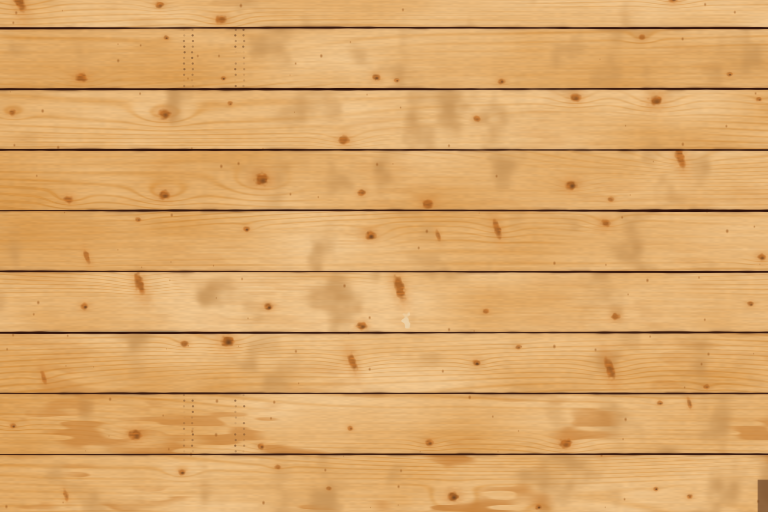
Give the GLSL for this texture, as a Shadertoy shader.

```glsl
const vec3 LIGHT = vec3(0.92, 0.74, 0.51);
const vec3 HONEY = vec3(0.85, 0.615, 0.335);
const vec3 SMUDGE = vec3(0.75, 0.55, 0.32);
const vec3 RUST = vec3(0.71, 0.41, 0.15);
const vec3 BROWN = vec3(0.41, 0.26, 0.15);
const vec3 GAP = vec3(0.17, 0.06, 0.03);

float hash(vec2 p) {
    return fract(sin(dot(p, vec2(127.1, 311.7))) * 43758.5453);
}

float noise(vec2 p) {
    vec2 i = floor(p), f = fract(p);
    f = f * f * (3.0 - 2.0 * f);
    return mix(mix(hash(i), hash(i + vec2(1, 0)), f.x),
               mix(hash(i + vec2(0, 1)), hash(i + vec2(1, 1)), f.x), f.y);
}

float fbm(vec2 p) {
    return 0.55 * noise(p) + 0.3 * noise(p * 2.1 + 7.3) + 0.15 * noise(p * 4.3 + 3.1);
}

void mainImage(out vec4 fragColor, in vec2 fragCoord) {
    vec2 p = fragCoord / iResolution.y;
    float px = 1.0 / iResolution.y;
    float width = iResolution.x / iResolution.y;

    // Planks, numbered upward from the lowest full one
    float pitch = 0.1189;
    float row = (p.y - 0.113) / pitch;
    float id = floor(row), f = row - id;
    vec2 q = vec2(p.x, f * pitch);
    vec2 seed = vec2(id * 17.3, id * 5.7);

    // Knots: gather their colour masks and the bump that bends the grain
    float bump = 0.0, halo = 0.0, body = 0.0, core = 0.0;
    for (int i = 0; i < 8; i++) {
        vec2 k = vec2(float(i) + 3.0, id + 11.0);
        float size = hash(k + 40.0);
        float flame = step(0.85, hash(k + 70.0));
        float r = mix(0.004, 0.0125, size * size) * (1.0 + 0.25 * flame);
        vec2 c = vec2((float(i) + hash(k)) / 8.0 * width,
                      pitch * mix(0.1, 0.9, hash(k + 20.0)));
        vec2 d = q - c;
        d.x += flame * 0.25 * d.y;
        vec2 e = d / (r * mix(vec2(1.1, 0.9), vec2(0.8, 1.9), flame));
        float l = length(e) + 0.5 * (noise(q * 170.0 + k) - 0.5);
        bump += size * exp(-dot(d / vec2(2.2, 1.0), d / vec2(2.2, 1.0)) / (r * r * 6.0));
        halo = max(halo, exp(-0.3 * l * l) * mix(0.5, 1.0, size));
        body = max(body, (1.0 - smoothstep(0.5, 1.15 + px / r, l)) * mix(0.6, 0.95, size));
        core = max(core, (1.0 - smoothstep(0.0, 0.75, length(e + vec2(-0.2, 0.25))))
                         * (1.0 - 0.7 * flame) * hash(k + 90.0));
    }

    // Wood: broad tone, growth rings and fine fibres
    float tone = fbm(p * vec2(3.5, 9.0) + seed);
    float drift = noise(p * vec2(1.7, 2.5) + 4.0);
    float fibre = noise(vec2(p.x * 9.0, p.y * 300.0) + seed);
    float pores = noise(vec2(p.x * 90.0, p.y * 340.0));
    float bend = noise(vec2(p.x * 1.3, f * 1.4) + seed);
    float ring = pow(0.5 + 0.5 * sin(58.0 * (f + 0.9 * bend) + 13.0 * bump + 2.0 * tone), 4.0);
    float ringFade = smoothstep(0.35, 0.75, noise(vec2(p.x * 2.2, f * 2.0) + seed + 31.0));
    float shade = 0.62 + 1.5 * (tone - 0.5) + 0.6 * (drift - 0.5) + 0.3 * (fibre - 0.5)
                + 0.5 * (hash(vec2(id, 4.0)) - 0.5)
                - 0.45 * (ring - 0.27) * (0.15 + ringFade + 0.5 * halo);
    vec3 col = mix(HONEY, LIGHT, clamp(shade, -0.3, 1.2));
    col *= 0.975 + 0.05 * pores;

    // Weathered smudges and rusty streaks, heavier low down
    float smudge = smoothstep(0.58, 0.9, fbm(p * vec2(13.0, 11.0) + seed + 50.0));
    col = mix(col, SMUDGE, 0.75 * smudge);
    float patches = smoothstep(0.53, 0.7, fbm(p * vec2(6.0, 12.0) + seed + 80.0));
    float streak = smoothstep(0.4, 0.6, noise(vec2(p.x * 16.0 + 9.0 * p.y, p.y * 110.0)));
    col = mix(col, vec3(0.74, 0.45, 0.17),
              patches * streak * mix(0.1, 0.65, 1.0 - smoothstep(0.05, 0.35, p.y)));

    // Knot colours
    col = mix(col, vec3(0.81, 0.52, 0.24), 0.6 * halo);
    col = mix(col, RUST * (0.85 + 0.25 * pores), body);
    col = mix(col, BROWN * 0.85, 0.8 * core);

    // Sparse faint pits
    vec2 grid = p * vec2(20.0, 30.0);
    vec2 cell = floor(grid);
    vec2 pit = (grid - cell - 0.25 - 0.5 * vec2(hash(cell), hash(cell + 9.0))) / vec2(20.0, 30.0);
    float pitDist = length(pit * vec2(0.9, 0.7)) - 0.002 * hash(cell + 5.0);
    col = mix(col, RUST * 0.85, 0.6 * step(0.87, hash(cell + 2.0)) * (1.0 - smoothstep(-px, px, pitDist)));

    // Columns of nail marks on every sixth plank
    if (mod(id, 6.0) < 0.5) {
        for (int i = 0; i < 4; i++) {
            float x = 0.36 + 0.1 * floor(float(i) / 2.0) + 0.016 * mod(float(i), 2.0);
            float n = floor(q.y / 0.011);
            vec2 d = q - vec2(x + 0.002 * (hash(vec2(n, x)) - 0.5), (n + 0.5) * 0.011);
            float mark = 1.0 - smoothstep(0.0006, 0.0015 + px, length(d));
            col = mix(col, BROWN, 0.65 * mark * hash(vec2(n + 3.0, float(i) + id)));
        }
    }

    // Pale resin chip and the shaded notch in the lower right corner
    float chip = length((p - vec2(0.793, 0.375)) / vec2(0.009, 0.015)) + noise(p * 150.0) - 0.5;
    col = mix(col, vec3(0.93, 0.85, 0.71), 0.7 * (1.0 - smoothstep(0.5, 1.0, chip)));
    float notch = smoothstep(-px, px, p.x - width + 0.02) * smoothstep(-px, px, 0.063 - p.y);
    col = mix(col, BROWN, 0.7 * notch);

    // Uneven dark gaps with soft worn edges and a few pale slivers
    float seam = floor(row + 0.5);
    float wear = noise(vec2(p.x * 3.0, seam * 9.0));
    float sag = 0.0016 * (noise(vec2(p.x * 1.5, seam * 7.0)) - 0.5);
    float s = abs((row - seam) * pitch - sag);
    float halfWidth = 0.0009 + 0.0011 * wear + 0.0005 * noise(vec2(p.x * 50.0, seam));
    float grime = smoothstep(0.5, 0.85, noise(vec2(p.x * 22.0, seam * 13.0 + step(0.5, f))));
    col = mix(col, BROWN, (0.2 + 0.45 * grime) * exp(-max(s - halfWidth, 0.0) / 0.002));
    float sliver = smoothstep(0.08, 0.1, p.x) * (1.0 - smoothstep(0.38, 0.42, p.x))
                 * (1.0 - step(0.5, abs(seam - 2.0))) * smoothstep(0.35, 0.6, noise(vec2(p.x * 18.0, 2.0)));
    vec3 gapColor = mix(GAP, vec3(0.68, 0.66, 0.54), 0.8 * sliver * step(seam, row));
    float gap = 1.0 - smoothstep(halfWidth - 0.5 * px, halfWidth + 0.5 * px, s);
    col = mix(col, gapColor, gap * mix(0.8, 1.0, wear));

    fragColor = vec4(clamp(col, 0.0, 1.0), 1.0);
}
```
